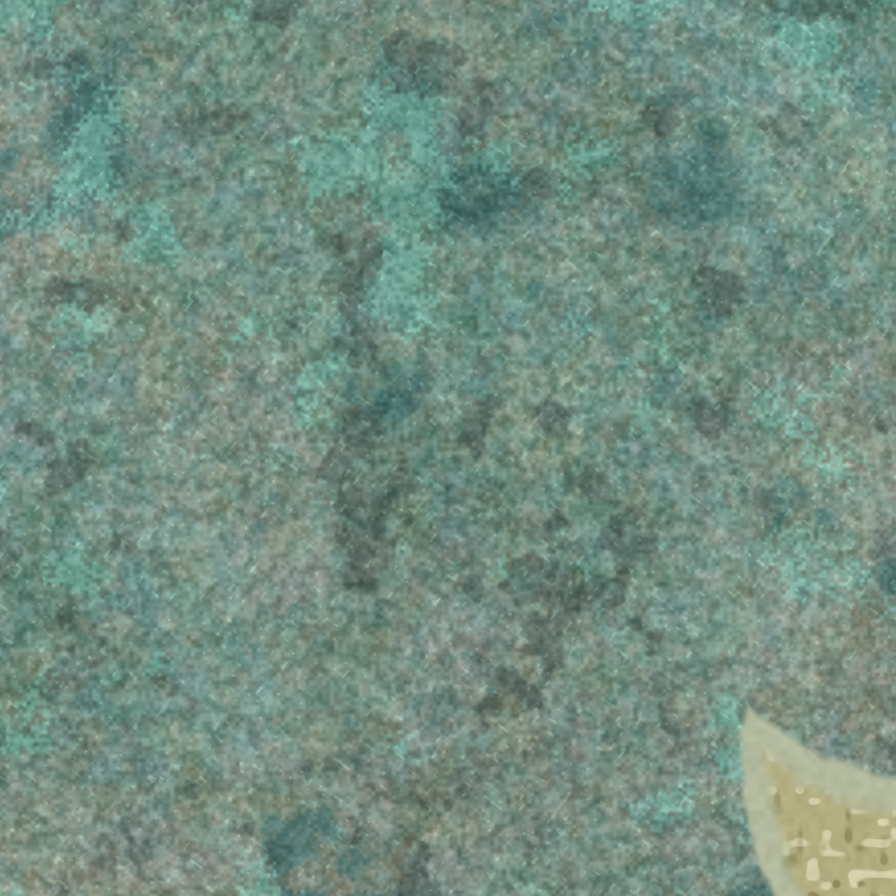
Reproduce this texture procedurally as a three.js fragment shader.

```glsl
varying vec2 vUv;

#define STONE vec3(0.462, 0.548, 0.498)
#define DARK_TEAL vec3(0.22, 0.39, 0.38)
#define TURQUOISE vec3(0.42, 0.68, 0.62)
#define CHARCOAL vec3(0.30, 0.36, 0.34)
#define IVORY vec3(0.70, 0.73, 0.62)
#define TAN vec3(0.70, 0.67, 0.48)
#define GRAIN_SCALE 115.0
#define GRAIN_CONTRAST 0.15
#define CHIP_TIP vec2(0.835, 0.213)

float hash(vec2 p) {
  vec3 q = fract(vec3(p.xyx) * 0.1031);
  q += dot(q, q.yzx + 33.33);
  return fract((q.x + q.y) * q.z);
}

float noise(vec2 p) {
  vec2 cell = floor(p);
  vec2 f = fract(p);
  f = f * f * (3.0 - 2.0 * f);
  float low = mix(hash(cell), hash(cell + vec2(1.0, 0.0)), f.x);
  float high = mix(hash(cell + vec2(0.0, 1.0)), hash(cell + 1.0), f.x);
  return mix(low, high, f.y);
}

// Rotated octaves hide the lattice directions
float fbm(vec2 p) {
  float sum = 0.0;
  float weight = 0.52;
  for (int i = 0; i < 5; i++) {
    sum += weight * noise(p);
    p = mat2(1.6, 1.2, -1.2, 1.6) * p + 17.3;
    weight *= 0.53;
  }
  return sum;
}

// Signed distance, roughly, to the pointed chip: negative inside
float chipDistance(vec2 p) {
  vec2 q = p - CHIP_TIP;
  float drop = max(-q.y, 0.0);
  float leftEdge = drop * (1.76 * drop - 0.236);
  float topEdge = -0.1 * (1.0 - exp(-max(q.x, -0.02) / 0.105));
  float wobble = 0.006 * (noise(p * 60.0) - 0.5);
  return max(leftEdge - q.x, 0.8 * (q.y - topEdge)) + wobble;
}

vec3 stoneColor(vec2 p) {
  // Tone from broad clouds down to fine grains
  float clouds = fbm(p * 5.0 + 3.7) - 0.5;
  float mottle = noise(p * 42.0 + 8.1) - 0.5;
  vec2 turned = mat2(0.8, 0.6, -0.6, 0.8) * p;
  float grain = noise(turned * GRAIN_SCALE) - 0.5;
  float fine = noise(p * GRAIN_SCALE * 1.9 + 5.0) - 0.5;
  float tone = 0.13 * clouds + 0.07 * mottle
             + GRAIN_CONTRAST * (grain + 0.85 * fine);
  vec3 color = STONE + tone;

  // Drifts between warm grey and cool teal
  float hue = fbm(p * 4.0 + 41.0) - 0.5 + 0.3 * (p.y - 0.5);
  float hueGrain = noise(turned * 70.0 + 23.0) - 0.5;
  color += vec3(-0.13, 0.015, 0.02) * hue;
  color += vec3(-0.07, 0.01, 0.025) * hueGrain;
  color.b += 0.05 * (noise(p * 28.0 + 61.0) - 0.5);

  // Ragged mineral stains, denser toward the top
  float rise = 0.09 * smoothstep(0.35, 1.0, p.y);
  float stain = fbm(p * 9.0 + 72.0) + rise;
  float teal = smoothstep(0.66, 0.80, stain + 0.12 * grain);
  color = mix(color, DARK_TEAL + 0.8 * tone, 0.70 * teal);

  float rim = 0.13 * smoothstep(0.93, 1.01, p.y);
  float bloom = fbm(p * 11.0 + 115.0) + 0.8 * rise + rim;
  float turquoise = smoothstep(0.67, 0.84, bloom + 0.15 * fine);
  color = mix(color, TURQUOISE + tone, 0.60 * turquoise);

  float soot = smoothstep(0.69, 0.78, fbm(p * 15.0 + 151.0));
  color = mix(color, CHARCOAL + 0.7 * tone, 0.55 * soot);

  // Sparse pale crystals
  float crystal = smoothstep(0.80, 0.96, noise(turned * 150.0 + 91.0));
  return color + vec3(0.08, 0.10, 0.08) * crystal;
}

vec3 chipColor(vec2 p, float depth) {
  float core = smoothstep(0.022, 0.045, depth + 0.014 * (fbm(p * 35.0) - 0.5));
  float grain = noise(p * 120.0 + 12.0) - 0.5;
  vec3 color = mix(IVORY, TAN, 0.85 * core) + 0.05 * grain;
  float flecks = smoothstep(0.62, 0.82, noise(p * vec2(65.0, 85.0) + 31.0));
  color += core * flecks * vec3(0.13, 0.13, 0.16);
  return color - 0.12 * core * smoothstep(0.65, 0.9, noise(p * 75.0 + 77.0));
}

void main() {
  vec3 color = stoneColor(vUv);
  float d = chipDistance(vUv);
  float cover = 1.0 - smoothstep(-0.006, 0.005, d);
  color = mix(color, chipColor(vUv, -d), cover);
  gl_FragColor = vec4(clamp(color, 0.0, 1.0), 1.0);
}
```
